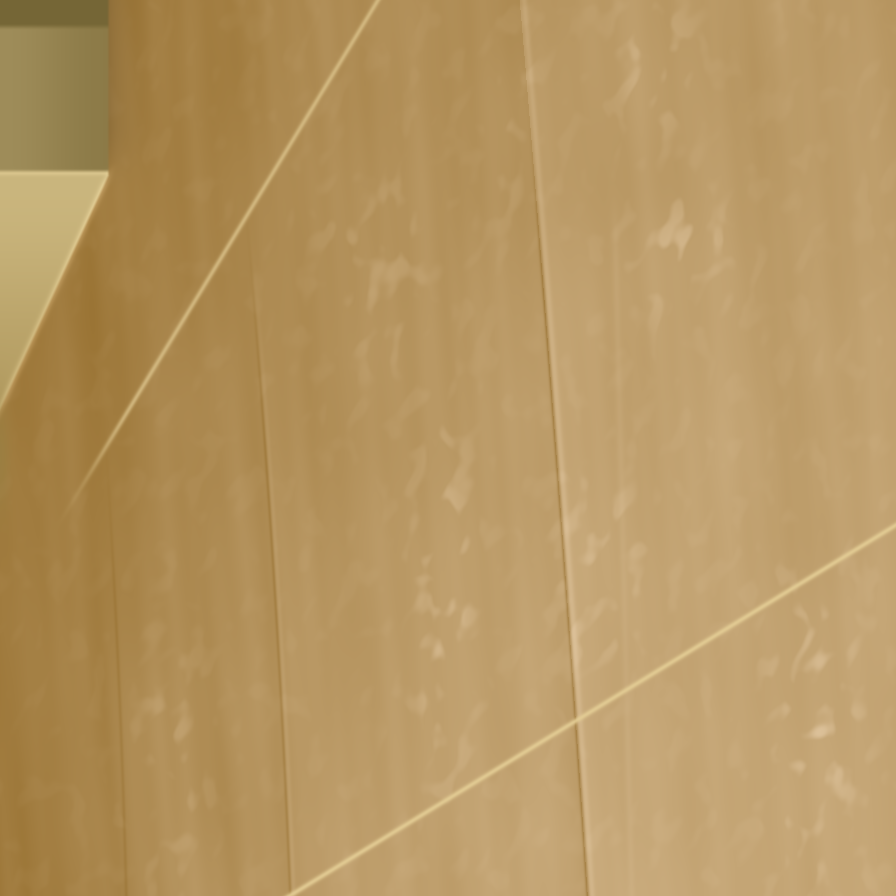
A Shadertoy shader for this texture:

```glsl
// Glossy tan wall panels with leaning seams, two pale joints and a corner ledge.

vec2 hashGradient(vec2 cell) {
    float a = 6.2832 * fract(sin(dot(cell, vec2(127.1, 311.7))) * 43758.5);
    return vec2(cos(a), sin(a));
}

float gradientNoise(vec2 p) {
    vec2 i = floor(p), f = fract(p);
    vec2 u = f * f * f * (f * (f * 6.0 - 15.0) + 10.0);
    vec2 e = vec2(0, 1);
    float low = mix(dot(hashGradient(i), f), dot(hashGradient(i + e.yx), f - e.yx), u.x);
    float high = mix(dot(hashGradient(i + e), f - e), dot(hashGradient(i + 1.0), f - 1.0), u.x);
    return mix(low, high, u.y);
}

// Signed distance to the line through a and b, positive on its right side
float lineSide(vec2 p, vec2 a, vec2 b) {
    vec2 d = normalize(b - a);
    return dot(p - a, vec2(d.y, -d.x));
}

float stroke(float d, float width) {
    return exp(-d * d / (width * width));
}

float spot(vec2 p, vec2 center, vec2 radius) {
    vec2 q = (p - center) / radius;
    return exp(-dot(q, q));
}

// Soft patches where the polished surface catches light
float glossAreas(vec2 p) {
    float g = spot(p, vec2(0.495, 0.33), vec2(0.032, 0.17));
    g += spot(p, vec2(0.91, 0.19), vec2(0.045, 0.15));
    g += 0.8 * spot(p, vec2(0.76, 0.72), vec2(0.05, 0.06));
    g += 0.6 * spot(p, vec2(0.73, 0.93), vec2(0.04, 0.08));
    g += 0.5 * spot(p, vec2(0.42, 0.70), vec2(0.06, 0.10));
    g += 0.5 * spot(p, vec2(0.57, 0.86), vec2(0.025, 0.09));
    g += 0.6 * spot(p, vec2(0.67, 0.36), vec2(0.05, 0.10));
    g += 0.5 * spot(p, vec2(0.19, 0.15), vec2(0.04, 0.14));
    return g + 0.16;
}

vec3 wall(vec2 p) {
    float mainSeam = p.x - (0.656 - 0.066 * p.y - 0.010 * p.y * p.y);
    float leftSeam = p.x - (0.324 - 0.040 * p.y - 0.032 * p.y * p.y);
    float edgeSeam = p.x - (0.141 - 0.025 * p.y - 0.040 * p.y * p.y);

    // Broad light: dark at the upper left, pale to the right and below
    float tone = 0.10 + 0.64 * smoothstep(-0.02, 0.72, p.x);
    tone += 0.36 * pow(1.0 - p.y, 1.5) * smoothstep(0.02, 0.2, p.x) * (1.0 - 0.6 * p.x);
    tone -= 0.16 * exp(-abs(mainSeam) / 0.06) * step(mainSeam, 0.0);
    tone += 0.06 * exp(-abs(mainSeam) / 0.05) * step(0.0, mainSeam);
    tone += 0.05 * smoothstep(-0.003, 0.003, leftSeam) * smoothstep(0.8, 0.6, p.y);

    // Vertical grain that leans with the seams
    float lean = p.x + 0.075 * p.y;
    tone += 0.16 * gradientNoise(vec2(lean * 17.0, p.y * 1.3));
    tone += 0.13 * gradientNoise(vec2(lean * 48.0, p.y * 2.5 + 9.0)) * (1.1 - 0.6 * p.x);
    tone += 0.07 * gradientNoise(p * vec2(11.0, 7.0) + 4.0);

    // Broken, slanted highlights
    vec2 q = vec2(lean - 0.25 * p.y, p.y);
    q += 0.012 * gradientNoise(p * 18.0);
    float flecks = gradientNoise(q * vec2(38.0, 21.0)) + 0.5 * gradientNoise(q * vec2(70.0, 46.0) + 7.0);
    float gloss = glossAreas(p);
    tone += gloss * (0.10 + 0.42 * smoothstep(0.08, 0.50, flecks)) - 0.03;

    // Seams: a dark crease with a light rim
    float lower = smoothstep(0.8, 0.45, p.y);
    float crease = smoothstep(0.9, 0.65, p.y);
    tone -= 0.50 * crease * stroke(mainSeam, 0.0020);
    tone += 0.22 * stroke(mainSeam - 0.005, 0.0035);
    tone -= 0.28 * lower * stroke(leftSeam, 0.0018);
    tone += 0.14 * lower * stroke(leftSeam - 0.004, 0.0025);
    tone -= 0.18 * smoothstep(0.55, 0.25, p.y) * stroke(edgeSeam, 0.002);
    tone += 0.10 * smoothstep(0.8, 0.7, p.y) * stroke(p.x - 0.705 + 0.025 * p.y, 0.004);

    vec3 color = mix(vec3(0.60, 0.45, 0.20), vec3(0.78, 0.66, 0.475), tone);

    // Pale diagonal joints
    float upperJoint = lineSide(p, vec2(0.117, 0.499), vec2(0.422, 1.0));
    float lowerJoint = lineSide(p, vec2(0.323, 0.0), vec2(1.0, 0.414));
    float fade = smoothstep(0.40, 0.56, p.y);
    color = mix(color, vec3(0.84, 0.74, 0.52), 0.85 * fade * stroke(upperJoint, 0.0028));
    color = mix(color, vec3(0.89, 0.80, 0.58), 0.90 * stroke(lowerJoint, 0.0030));
    return color;
}

// Corner ledge: dark top, shaded face and bright sloping underside
vec3 ledge(vec2 p) {
    vec3 face = mix(vec3(0.55, 0.48, 0.28), vec3(0.62, 0.55, 0.35), smoothstep(0.12, 0.0, p.x));
    vec3 under = mix(vec3(0.71, 0.62, 0.39), vec3(0.79, 0.71, 0.49), smoothstep(0.55, 0.80, p.y));
    vec3 color = mix(under, face, smoothstep(0.806, 0.812, p.y));
    color = mix(color, vec3(0.46, 0.40, 0.21), smoothstep(0.966, 0.974, p.y));
    return color + 0.06 * stroke(p.y - 0.807, 0.003);
}

void mainImage(out vec4 fragColor, in vec2 fragCoord) {
    vec2 p = fragCoord / iResolution.xy;
    float slope = lineSide(p, vec2(0.0, 0.543), vec2(0.122, 0.806));
    float outside = max(p.x - 0.121, slope);
    vec3 color = wall(p);
    color *= 1.0 - 0.12 * exp(-max(outside, 0.0) / 0.02) * smoothstep(0.78, 0.86, p.y);
    color = mix(color, ledge(p), smoothstep(0.002, -0.002, outside));
    color += 0.10 * stroke(slope, 0.004) * smoothstep(0.82, 0.79, p.y);
    color = mix(color, vec3(0.60, 0.51, 0.27), 0.6 * spot(p, vec2(0.0, 0.49), vec2(0.010, 0.06)));
    fragColor = vec4(color, 1.0);
}
```
